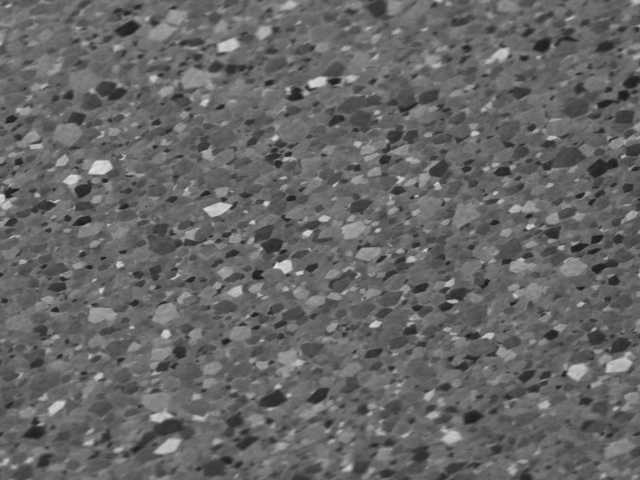
Write a Shadertoy shader that draws this texture.

```glsl
// Packed stone chips in a grey binder: jittered convex polygons are scattered
// in layers from fine to coarse, all stretched along one slanted direction.
// Value noise mottles the surface and focus softens towards top and bottom.

#define SLANT 0.36          // direction of the chips, radians
#define STRETCH 1.5         // length of a chip over its height
#define LAYERS 6
#define FINE_CELLS 82.0     // cells per canvas height, finest layer
#define COARSE_CELLS 23.0   // cells per canvas height, coarsest layer
#define SHARP_EDGE 0.0022   // edge softness in focus
#define BLUR_EDGE 0.0026    // extra softness out of focus
#define BINDER_TONE 0.39
#define MOTTLE 0.055

float hash(vec2 p) {
    return fract(sin(dot(p, vec2(127.1, 311.7))) * 43758.5453);
}

float noise(vec2 p) {
    vec2 i = floor(p), f = fract(p);
    f = f * f * (3.0 - 2.0 * f);
    return mix(mix(hash(i), hash(i + vec2(1, 0)), f.x),
               mix(hash(i + vec2(0, 1)), hash(i + vec2(1, 1)), f.x), f.y);
}

mat2 rotation(float a) {
    return mat2(cos(a), sin(a), -sin(a), cos(a));
}

float softMax(float a, float b, float k) {
    float h = max(k - abs(a - b), 0.0) / k;
    return max(a, b) + h * h * k * 0.25;
}

// Convex polygon cut by five randomly turned and shifted edges
float chipDistance(vec2 q, float radius, vec2 id) {
    float d = -1.0;
    float turn = 6.2832 * hash(id + 3.7);
    for (int k = 0; k < 5; k++) {
        float n = float(k);
        float a = turn + 1.2566 * (n + 0.6 * (hash(id + n * 5.3) - 0.5));
        float reach = radius * mix(0.65, 1.0, hash(id + n * 9.1 + 1.9));
        d = softMax(d, dot(q, vec2(cos(a), sin(a))) - reach, 0.09);
    }
    return d;
}

// Few dark chips, mostly mid greys, some pale and a few bright ones
float chipTone(float h) {
    if (h < 0.15) return mix(0.14, 0.25, h / 0.15);
    if (h < 0.81) return mix(0.27, 0.47, (h - 0.15) / 0.66);
    if (h < 0.93) return mix(0.47, 0.60, (h - 0.81) / 0.12);
    return mix(0.63, 0.79, (h - 0.93) / 0.07);
}

// Paint one layer of chips over the tone beneath it
float paintLayer(float tone, vec2 p, float cells, float presence, float soft, float seed) {
    vec2 g = p * cells + seed * 17.3;
    vec2 cell = floor(g);
    for (int j = -1; j <= 1; j++)
    for (int i = -1; i <= 1; i++) {
        vec2 corner = cell + vec2(i, j);
        vec2 id = corner + seed * 31.7;
        if (hash(id + 0.5) > presence) continue;
        vec2 center = corner + mix(vec2(0.15), vec2(0.85), vec2(hash(id + 11.3), hash(id + 23.9)));
        vec2 q = rotation(1.2 * (hash(id + 41.1) - 0.5)) * (g - center);
        q.y *= mix(0.9, 1.45, hash(id + 57.7));
        float d = chipDistance(q, mix(0.32, 0.52, hash(id + 67.3)), id) / cells;
        float cover = smoothstep(soft, -soft, d);
        float chip = chipTone(hash(id + 83.9));
        chip += 0.05 * dot(q, vec2(-0.4, 0.9));
        chip += 0.12 * chip * (noise(q * 7.0 + id) - 0.5);
        // faint pale seam around the chip
        float seam = exp(-abs(d) / (soft * 0.8)) * 0.035 * hash(id + 97.1);
        tone = mix(tone, chip, cover) + seam;
    }
    return tone;
}

void mainImage(out vec4 fragColor, in vec2 fragCoord) {
    vec2 uv = fragCoord / iResolution.xy;
    vec2 p = fragCoord / iResolution.y;
    vec2 s = rotation(-SLANT) * p;
    s.x /= STRETCH;

    // focus falls off away from the middle band
    float defocus = smoothstep(0.12, 0.5, abs(uv.y - 0.5));
    float soft = max(SHARP_EDGE + BLUR_EDGE * defocus, 0.7 / iResolution.y);

    // binder, then chips from fine to coarse
    float tone = BINDER_TONE + 0.14 * (noise(s * 75.0) - 0.5);
    for (int n = 0; n < LAYERS; n++) {
        float t = float(n) / float(LAYERS - 1);
        float cells = FINE_CELLS * pow(COARSE_CELLS / FINE_CELLS, t);
        tone = paintLayer(tone, s, cells, mix(0.55, 0.30, t), soft, float(n) + 1.0);
    }

    // surface mottle and uneven light
    float grain = noise(s * 130.0) + 0.7 * noise(p * 270.0) - 0.85;
    tone += MOTTLE * grain * mix(1.0, 0.6, defocus);
    tone *= 1.02 - 0.12 * dot(uv - 0.5, uv - 0.5) + 0.05 * (uv.y - uv.x);
    fragColor = vec4(vec3(clamp(tone, 0.0, 1.0)), 1.0);
}
```
